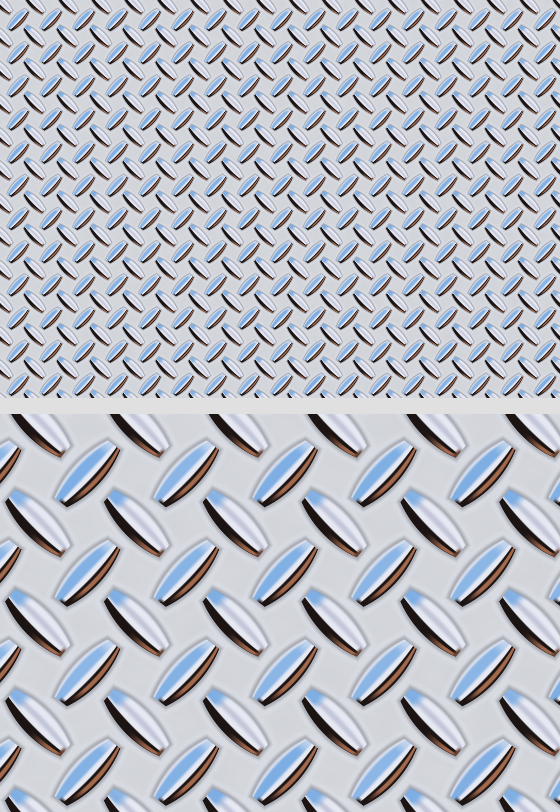
Top, the full canvas; bottom, a detail of the centre.
Reproduce this texture procedurally as a WebGL 2 fragment shader.

```glsl
#version 300 es
precision highp float;
// Steel tread plate: 17 by 12 square cells, each with one bar leaning right and
// one leaning left half a cell away. A bar is a lens with cut ends, shaded by
// its position along and across: dark copper flank below, bright face above.
uniform vec2 u_resolution;
out vec4 fragColor;

const vec2 CELLS = vec2(17.0, 12.0);
const vec3 STEEL = vec3(0.825, 0.835, 0.855);
const vec3 SHADOW = vec3(0.57, 0.58, 0.62);
const vec3 WHITE = vec3(0.90, 0.91, 0.95);
const vec3 SKY = vec3(0.49, 0.68, 0.89);
const vec3 BLACK = vec3(0.11, 0.08, 0.075);
const vec3 COPPER = vec3(0.64, 0.41, 0.30);

float hash(vec2 p) {
  vec3 q = fract(p.xyx * vec3(0.1031, 0.1030, 0.0973));
  q += dot(q, q.yzx + 33.33);
  return fract((q.x + q.y) * q.z);
}

// Gradient noise that wraps after `period` lattice steps
float corner(vec2 i, vec2 f, vec2 offset, vec2 period) {
  float angle = 6.2832 * hash(mod(i + offset, period));
  return dot(vec2(cos(angle), sin(angle)), f - offset);
}
float noise(vec2 p, vec2 period) {
  vec2 i = floor(p), f = p - i;
  vec2 w = f * f * f * (f * (f * 6.0 - 15.0) + 10.0);
  float low = mix(corner(i, f, vec2(0, 0), period), corner(i, f, vec2(1, 0), period), w.x);
  float high = mix(corner(i, f, vec2(0, 1), period), corner(i, f, vec2(1, 1), period), w.x);
  return mix(low, high, w.y);
}

float band(float x, float lo, float hi, float soft) {
  return smoothstep(lo - soft, lo + soft, x) * (1.0 - smoothstep(hi - soft, hi + soft, x));
}

// Face and flank of a right-leaning bar: blue face, long copper flank
vec3 blueBar(float along, float across, float soft, float tone) {
  vec3 face = mix(WHITE, SKY, tone * band(across, 0.50, 0.88, soft + 0.04));
  face = mix(face, WHITE, 0.6 * smoothstep(0.22, 0.38, along));
  float copper = band(across, 0.07, 0.21, soft) * smoothstep(-0.34, -0.12, along);
  vec3 flank = mix(BLACK, COPPER, copper);
  return mix(flank, face, smoothstep(0.31 - soft, 0.31 + soft, across));
}

// Face and flank of a left-leaning bar: pale face, blue cap, black flank
vec3 paleBar(float along, float across, float soft, float tone) {
  vec3 face = mix(WHITE, vec3(0.77, 0.78, 0.85), band(across, 0.52, 0.72, soft + 0.05));
  float cap = 1.0 - smoothstep(-0.31, -0.19, along);
  face = mix(face, SKY, tone * cap * smoothstep(0.3, 0.5, across));
  float copper = band(across, 0.02, 0.17, soft) * smoothstep(0.0, 0.3, along);
  vec3 flank = mix(BLACK, COPPER, copper);
  return mix(flank, face, smoothstep(0.31 - soft, 0.31 + soft, across));
}

// Lays one bar per cell over the plate
vec3 layBars(vec3 plate, vec2 grid, vec2 center, float angle, bool blue, float pixel) {
  vec2 q = grid - center + 0.5;
  float variety = hash(mod(floor(q), CELLS) + (blue ? 3.0 : 41.0));
  q = fract(q) - 0.5;
  vec2 axis = vec2(cos(angle), sin(angle));
  vec2 p = vec2(dot(q, axis), dot(q, vec2(-axis.y, axis.x)));

  // Lens from two arcs of radius 1.09, cut at both ends
  float below = 1.09 - length(p - vec2(0.0, 0.935));
  float above = 1.09 - length(p + vec2(0.0, 0.935));
  float dist = max(-min(below, above), abs(p.x + 0.1 * p.y) - 0.395);
  float across = clamp(below / max(below + above, 0.02), 0.0, 1.0);

  // Pale halo, then a contact shadow hugging the outline
  vec3 col = mix(plate, WHITE, 0.3 * band(dist, 0.04, 0.08, 0.03));
  col = mix(col, SHADOW, 0.65 * (1.0 - smoothstep(0.0, 0.05, dist)));

  float soft = max(0.03, 2.0 * pixel);
  float tone = 0.85 + 0.15 * variety;
  vec3 metal = blue ? blueBar(p.x, across, soft, tone) : paleBar(p.x, across, soft, tone);
  metal = mix(metal, SHADOW, 0.5 * smoothstep(0.90, 1.0, across));
  // Dark foot at the lower end
  float foot = smoothstep(0.34, 0.39, blue ? -p.x : p.x) * (1.0 - smoothstep(0.4, 0.7, across));
  metal = mix(metal, blue ? BLACK : mix(BLACK, COPPER, 0.55), foot);
  return mix(col, metal, 1.0 - smoothstep(-0.5 * pixel, 0.5 * pixel, dist));
}

void main() {
  vec2 grid = gl_FragCoord.xy / u_resolution * CELLS;
  float pixel = CELLS.x / u_resolution.x;

  // Plate with a faint brushed mottling
  vec3 col = STEEL + 0.012 * noise(grid * 4.0, CELLS * 4.0);

  col = layBars(col, grid, vec2(0.55, 0.40), 0.81, true, pixel);
  col = layBars(col, grid, vec2(0.05, 0.90), -0.79, false, pixel);
  fragColor = vec4(col, 1.0);
}
```
